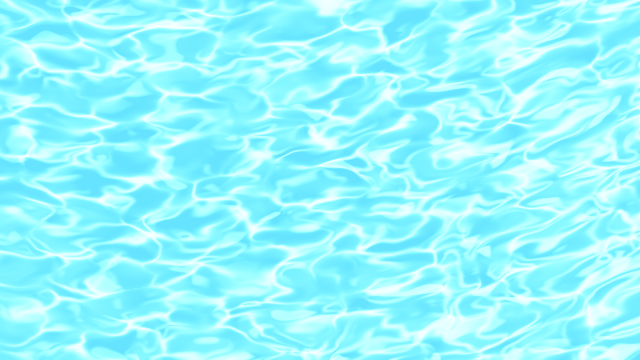
This texture is drawn by a WebGL 1 fragment shader. Its source:

```glsl
precision highp float;

// Sunlit pool water: a broken web of bright caustic lines over pale cyan.
// A warped, flattened cell pattern gives the web, noise contours give the
// finer loops, and soft noise gives the pools of light between them.

uniform vec2 u_resolution;

// Sizes are in canvas heights, densities in features per canvas height.
const vec2  WEB_DENSITY   = vec2(5.8, 13.5);
const vec2  LOOP_DENSITY  = vec2(10.5, 21.0);
const vec2  GLINT_DENSITY = vec2(12.0, 25.0);
const vec2  POOL_DENSITY  = vec2(8.0, 17.0);
const float LINE_WIDTH    = 0.0076;
const float GLOW_WIDTH    = 0.019;
const float LOOP_WIDTH    = 0.0066;
const float LOOP_LEVEL    = 0.08;
const float WARP_COARSE   = 0.85;
const float WARP_FINE     = 0.26;
const float SLANT         = 0.13;   // waves tilt more towards the right

const float DEEP_TONE     = 0.42;
const float DARKEST_TONE  = 0.40;
const float KNEE_TONE     = 0.70;   // above this the light saturates softly
const float KNEE_RANGE    = 0.26;
const float LINE_LIGHT    = 0.46;
const float GLOW_LIGHT    = 0.05;
const float LOOP_LIGHT    = 0.34;
const float FOLD_LIGHT    = 0.07;
const float GLINT_LIGHT   = 0.34;
const float POOL_LIGHT    = 0.10;

vec2 hash2(vec2 p) {
  vec3 h = fract(p.xyx * vec3(0.1031, 0.1030, 0.0973));
  h += dot(h, h.yzx + 33.33);
  return fract((h.xx + h.yz) * h.zy);
}

float cornerSlope(vec2 cell, vec2 corner, vec2 f) {
  return dot(hash2(cell + corner) * 2.0 - 1.0, f - corner);
}

// Gradient noise, roughly -0.7 to 0.7.
float noise(vec2 p) {
  vec2 i = floor(p), f = p - i;
  vec2 u = f * f * f * (f * (f * 6.0 - 15.0) + 10.0);
  float low  = mix(cornerSlope(i, vec2(0.0, 0.0), f), cornerSlope(i, vec2(1.0, 0.0), f), u.x);
  float high = mix(cornerSlope(i, vec2(0.0, 1.0), f), cornerSlope(i, vec2(1.0, 1.0), f), u.x);
  return 1.4 * mix(low, high, u.y);
}

vec2 noise2(vec2 p) {
  return vec2(noise(p), noise(p + vec2(37.3, 81.7)));
}

float bell(float d, float width) {
  return exp(-d * d / (width * width));
}

// Cell borders as (sharp line, wide glow); summing brightens the junctions.
vec2 causticWeb(vec2 q) {
  vec2 cell = floor(q), nearest = vec2(8.0);
  for (int y = -1; y <= 1; y++)
    for (int x = -1; x <= 1; x++) {
      vec2 c = cell + vec2(float(x), float(y));
      vec2 toPoint = c + 0.1 + 0.8 * hash2(c) - q;
      if (dot(toPoint, toPoint) < dot(nearest, nearest)) nearest = toPoint;
    }
  vec2 light = vec2(0.0);
  for (int y = -2; y <= 2; y++)
    for (int x = -2; x <= 2; x++) {
      vec2 c = cell + vec2(float(x), float(y));
      vec2 toPoint = c + 0.1 + 0.8 * hash2(c) - q;
      vec2 across = toPoint - nearest;
      if (dot(across, across) > 0.0001) {
        float gap = 0.5 * (dot(toPoint, toPoint) - dot(nearest, nearest));
        float d = gap / length(across * WEB_DENSITY);
        light += vec2(bell(d, LINE_WIDTH), bell(d, GLOW_WIDTH));
      }
    }
  return light;
}

// Contour of noise as (thin line, soft light on its inner side).
vec2 causticLoops(vec2 q) {
  const float STEP = 0.02;
  float n = noise(q);
  vec2 slope = vec2(noise(q + vec2(STEP, 0.0)), noise(q + vec2(0.0, STEP))) - n;
  float steepness = length(slope / STEP * LOOP_DENSITY) + 2.0;
  float line = bell((n - LOOP_LEVEL) / steepness, LOOP_WIDTH);
  return vec2(line, smoothstep(LOOP_LEVEL - 0.05, LOOP_LEVEL + 0.35, n));
}

// Red carries the brightness; green fades slightly in the deep tones.
vec3 waterColor(float tone) {
  float over = max(tone - KNEE_TONE, 0.0);
  float red = min(tone, KNEE_TONE) + KNEE_RANGE * (1.0 - exp(-over / KNEE_RANGE));
  float depth = max(0.67 - red, 0.0);
  return vec3(red, 1.0 - 1.44 * depth * depth, 1.0);
}

void main() {
  vec2 p = gl_FragCoord.xy / u_resolution.y;
  float across = gl_FragCoord.x / u_resolution.x;
  float choppy = smoothstep(0.1, 1.0, across + 0.35 * (0.5 - p.y));

  // Tilt, then bend the water surface.
  vec2 surface = p + vec2(3.0, 4.0 - SLANT * p.x * p.x + 0.08 * p.x);
  vec2 q = surface * WEB_DENSITY;
  vec2 bend = WARP_COARSE * noise2(q * 0.8) + WARP_FINE * noise2(q * 2.1 + 9.0);
  vec2 bent = surface + bend / WEB_DENSITY;
  vec2 rippled = surface + 0.6 * bend / WEB_DENSITY;

  vec2 web = causticWeb(bent * WEB_DENSITY);
  vec2 loops = causticLoops(rippled * LOOP_DENSITY + 50.0);
  float webStrength = smoothstep(-0.42, 0.48, noise(q * 1.3 + 21.0));
  float loopStrength = smoothstep(-0.3, 0.4, noise(q * 0.9 + 63.0) + 0.3 * (choppy - 0.5));
  float glint = smoothstep(0.24, 0.48, noise(rippled * GLINT_DENSITY + 120.0));

  float tone = DEEP_TONE + 0.03 * (choppy - 0.4);
  tone += 0.04 * noise(surface * vec2(1.8, 3.0)) + POOL_LIGHT * noise(bent * POOL_DENSITY + 30.0);
  tone += LINE_LIGHT * webStrength * web.x + GLOW_LIGHT * web.y;
  tone += LOOP_LIGHT * loopStrength * loops.x + FOLD_LIGHT * loops.y;
  tone += GLINT_LIGHT * glint * (0.5 + 0.5 * choppy);

  gl_FragColor = vec4(waterColor(max(tone, DARKEST_TONE)), 1.0);
}
```
